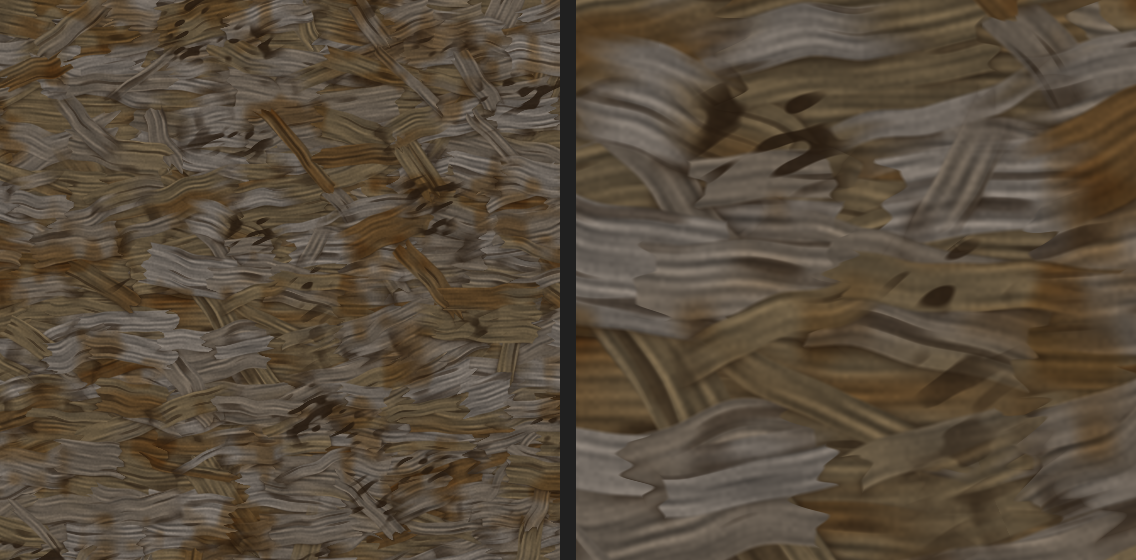
Left: the whole. Right: its middle third, enlarged.
Write a Shadertoy shader that draws this texture.

```glsl
// Oriented strand board: overlapping pressed wood flakes with fibre relief and dark crevices.

const vec3 PALE    = vec3(0.425, 0.395, 0.365);
const vec3 GREIGE  = vec3(0.385, 0.345, 0.300);
const vec3 TAN     = vec3(0.375, 0.320, 0.235);
const vec3 BROWN   = vec3(0.320, 0.235, 0.135);
const vec3 CREVICE = vec3(0.140, 0.095, 0.055);

const int   LAYERS       = 9;
const float LARGE_CELL   = 0.20;   // flake spacing in the bottom layer
const float SMALL_CELL   = 0.10;   // flake spacing in the top layer
const float STEEP_SHARE  = 0.22;   // flakes lying across the main direction
const float MAIN_TILT    = 0.10;
const float TILT_SPREAD  = 0.75;
const float EDGE_SOFT    = 0.0016;
const float SHADOW_DEPTH = 0.60;
const float RELIEF       = 0.34;
const float CRACK_DEPTH  = 0.50;

float hash(vec2 p) {
    return fract(sin(dot(p, vec2(127.1, 311.7))) * 43758.5453);
}

float noise(vec2 p) {
    vec2 i = floor(p), f = fract(p);
    f = f * f * (3.0 - 2.0 * f);
    return mix(mix(hash(i), hash(i + vec2(1, 0)), f.x),
               mix(hash(i + vec2(0, 1)), hash(i + vec2(1, 1)), f.x), f.y);
}

vec2 rotate(vec2 p, float a) {
    float c = cos(a), s = sin(a);
    return vec2(c * p.x + s * p.y, c * p.y - s * p.x);
}

vec3 woodTone(float k) {
    vec3 tone = mix(PALE, GREIGE, smoothstep(0.20, 0.50, k));
    tone = mix(tone, TAN, smoothstep(0.55, 0.72, k));
    return mix(tone, BROWN, smoothstep(0.84, 0.95, k));
}

// Wood surface; p runs along the fibres in x, in canvas units.
vec3 woodSurface(vec2 p, float tone, float seed) {
    p += seed * vec2(7.0, 3.0);
    p.y += 0.010 * noise(p * vec2(13.0, 20.0));
    vec2 fine = p * vec2(20.0, 230.0);
    float fibre = noise(fine);
    float relief = fibre - noise(fine + vec2(0.3, 0.7));
    float blotch = noise(p * vec2(9.0, 34.0)) - 0.5;
    float crack = smoothstep(0.76, 0.92, noise(p * vec2(16.0, 125.0) + 40.0));
    vec3 wood = woodTone(clamp(tone + 0.22 * blotch, 0.0, 1.0));
    wood *= 1.0 + 0.14 * (fibre - 0.5) + RELIEF * relief + 0.16 * blotch;
    return mix(wood, CREVICE, CRACK_DEPTH * crack);
}

// Lays one flake, with its cast shadow, over the colour below.
vec3 layFlake(vec3 below, vec2 offset, vec2 seed, float size) {
    float steep = step(hash(seed + 1.3), STEEP_SHARE);
    float spread = mix(TILT_SPREAD, 2.8, steep);
    float angle = MAIN_TILT + spread * (hash(seed + 2.7) - 0.5);
    float width = hash(seed + 3.1);
    vec2 halfSize = vec2(mix(0.50, 1.0, hash(seed + 4.9)),
                         mix(0.07, 0.34, width * mix(1.0, 0.55, steep)));
    vec2 p = rotate(offset, angle);
    float id = hash(seed + 5.3);

    // Wavy sides and splintered ends
    p.y += 0.10 * (noise(vec2(p.x * 3.0, id * 90.0)) - 0.5);
    float ragged = 0.28 * noise(vec2(p.y * 16.0, id * 70.0 + sign(p.x)));
    vec2 edge = abs(p) - halfSize + vec2(ragged, 0.0);
    float dist = max(edge.x, edge.y) * size;
    if (dist > 0.025) return below;

    float underside = smoothstep(0.10, -0.12, offset.y);
    float broken = smoothstep(0.30, 0.70, noise(p * vec2(5.0, 2.0) + id * 50.0));
    float shadow = exp(-max(dist, 0.0) * 260.0) * smoothstep(0.025, 0.015, dist);
    below = mix(below, CREVICE, SHADOW_DEPTH * shadow * broken * mix(0.35, 1.0, underside));

    // Some flakes sink softly into their neighbours
    float cover = smoothstep(EDGE_SOFT, -EDGE_SOFT, dist);
    float sunk = step(0.55, hash(seed + 6.1));
    cover *= mix(1.0, smoothstep(0.0, 0.45, -edge.x), sunk);
    float tone = hash(seed + 7.7);
    tone = mix(tone * 0.96, 0.45 + 0.53 * tone, steep);
    return mix(below, woodSurface(p * size, tone, id), cover);
}

void mainImage(out vec4 fragColor, in vec2 fragCoord) {
    vec2 uv = fragCoord / iResolution.y;
    vec3 color = woodSurface(uv, 0.85, 0.5);

    // Flakes from the bottom layer to the top
    for (int i = 0; i < LAYERS; i++) {
        float level = float(i);
        float size = mix(LARGE_CELL, SMALL_CELL, level / float(LAYERS - 1));
        vec2 grid = uv / size + level * vec2(5.37, 3.71);
        for (int y = -1; y <= 1; y++)
        for (int x = -1; x <= 1; x++) {
            vec2 cell = floor(grid) + vec2(x, y);
            vec2 seed = cell + level * 31.0;
            if (hash(seed + 8.9) > 0.68) continue;
            vec2 jitter = 0.6 * (vec2(hash(seed), hash(seed + 9.4)) - 0.5);
            color = layFlake(color, grid - cell - 0.5 - jitter, seed, size);
        }
    }

    // Brown resin stains
    float stain = noise(uv * vec2(11.0, 15.0) + 8.0) * 0.7 + 0.3 * noise(uv * 42.0);
    color = mix(color, color * BROWN / GREIGE, 0.75 * smoothstep(0.58, 0.80, stain));

    // Clusters of splintered pits
    vec2 q = rotate(uv, 0.45) + 0.012 * noise(uv * 30.0);
    float cluster = smoothstep(0.62, 0.82, noise(uv * vec2(9.0, 12.0) + 21.0));
    float pits = smoothstep(0.58, 0.76, noise(q * vec2(42.0, 115.0)));
    color = mix(color, CREVICE, 0.85 * cluster * pits);

    // Fine surface tooth
    color *= 1.0 + 0.10 * (noise(uv * 330.0) - 0.5);
    fragColor = vec4(color, 1.0);
}
```
